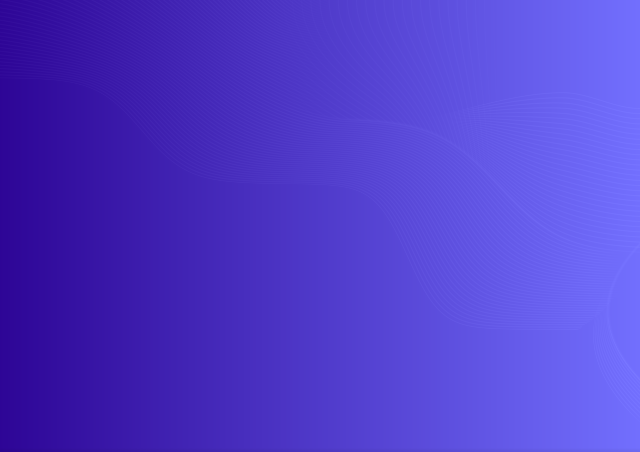
Reproduce this background procedurally as a WebGL 1 fragment shader.

```glsl
precision highp float;
// Violet to periwinkle gradient crossed by faint bundles of flowing hairlines.

uniform vec2 u_resolution;

// Soft step centred on c with softness s
float sigmoid(float x, float c, float s) {
  return 1.0 / (1.0 + exp((c - x) / s));
}

// Heights below are measured downwards from the top edge.
float lowerEdge(float x) {
  return 0.172 + 0.235 * sigmoid(x, 0.222, 0.036) + 0.322 * sigmoid(x, 0.637, 0.026)
    - 0.12 * smoothstep(0.9, 1.0, x);
}

float foldCurve(float x) {
  return -0.1 + 0.362 * smoothstep(0.0, 0.55, x) + 0.3 * sigmoid(x, 0.78, 0.05);
}

float crestCurve(float x) {
  return 0.275 - 0.07 * smoothstep(0.58, 0.88, x) + 0.035 * smoothstep(0.88, 1.0, x);
}

// Left bounds of the loop at the right side, outer then inner.
vec2 loopBounds(float d) {
  vec2 k = (d - vec2(0.74, 0.69)) / vec2(0.19, 0.15);
  return vec2(0.927, 0.95) + vec2(0.07, 0.05) * k * k;
}

// Blend position between lower edge (0) and fold (1); the bend drifts right.
float ribbonBlend(vec2 p) {
  float low = -0.3;
  float high = 2.49;
  for (int i = 0; i < 18; i++) {
    float t = 0.5 * (low + high);
    float y = mix(lowerEdge(p.x - 0.143 * t), foldCurve(p.x + 0.143 * (1.0 - t)), t);
    if (y > p.y) low = t;
    else high = t;
  }
  return 0.5 * (low + high);
}

// Phases of the four bundles: ribbon, fan, steep strands, loop.
// A hairline lies at every whole number.
vec4 bundlePhases(vec2 p) {
  float crest = crestCurve(p.x);
  vec2 loop = loopBounds(p.y);
  float lean = 2.3 * p.y * p.y * (1.0 - smoothstep(0.58, 0.8, p.x));
  return vec4(
    32.0 * ribbonBlend(p),
    28.0 * (p.y - crest) / max(foldCurve(p.x) - crest, 0.004),
    70.0 * (p.x - lean),
    10.0 * (p.x - loop.x) / max(loop.y - loop.x, 0.004));
}

void main() {
  vec2 uv = gl_FragCoord.xy / u_resolution;
  vec2 p = vec2(uv.x, 1.0 - uv.y);
  float aspect = u_resolution.x / u_resolution.y;
  float pixel = 1.0 / u_resolution.y;

  // Background gradient
  vec3 color = mix(vec3(0.178, 0.02, 0.588), vec3(0.447, 0.436, 0.995), p.x);

  // Distance to the nearest hairline of each bundle
  float stepSize = 0.0015;
  vec4 phase = bundlePhases(p);
  vec4 slopeX = (bundlePhases(p + vec2(stepSize / aspect, 0.0)) - phase) / stepSize;
  vec4 slopeY = (bundlePhases(p + vec2(0.0, stepSize)) - phase) / stepSize;
  vec4 slope = sqrt(slopeX * slopeX + slopeY * slopeY) + 0.001;
  float width = max(0.0022, 1.1 * pixel);
  vec4 lines = 1.0 - smoothstep(vec4(0.0), vec4(width),
    abs(fract(phase - 0.5) - 0.5) / slope);
  lines *= smoothstep(0.1, 1.2, 0.5 / (slope * width));

  // Where each bundle is visible
  float fold = foldCurve(p.x);
  float aboveFold = 1.0 - smoothstep(fold - 0.004, fold + 0.004, p.y);
  vec4 visible;
  visible.x = smoothstep(-0.3, 0.0, phase.x)
    * (1.0 - aboveFold * smoothstep(0.4, 0.54, p.x))
    * (1.0 - smoothstep(0.92, 0.98, p.x));
  visible.y = smoothstep(-0.3, 0.0, phase.y) * aboveFold * smoothstep(0.57, 0.64, p.x);
  visible.z = aboveFold * smoothstep(0.4, 0.54, p.x)
    * (1.0 - smoothstep(0.72, 0.79, p.x)) * 0.6;
  visible.w = smoothstep(-0.3, 0.0, phase.w) * (1.0 - smoothstep(10.0, 10.3, phase.w))
    * smoothstep(0.52, 0.62, p.y) * (1.0 - smoothstep(0.9, 0.95, p.y));
  float ink = 0.085 * dot(lines, visible);

  // Brighter crease along the fold, and the rim of the loop
  float foldSlope = (foldCurve(p.x + 0.001) - fold) / (0.001 * aspect);
  float foldDistance = abs(p.y - fold) / sqrt(1.0 + foldSlope * foldSlope);
  ink += 0.06 * (1.0 - smoothstep(0.0, 0.006, foldDistance))
    * smoothstep(0.5, 0.58, p.x) * (1.0 - smoothstep(0.8, 0.95, p.x));
  float rimDistance = abs(p.x - loopBounds(p.y).y) * aspect;
  ink += 0.07 * (1.0 - smoothstep(0.0, 0.006, rimDistance));

  color += vec3(0.22, 0.26, 0.18) * min(ink, 0.2);

  // Thin shaded bottom edge
  color *= 1.0 - 0.05 * smoothstep(0.99, 0.998, p.y);

  gl_FragColor = vec4(color, 1.0);
}
```
